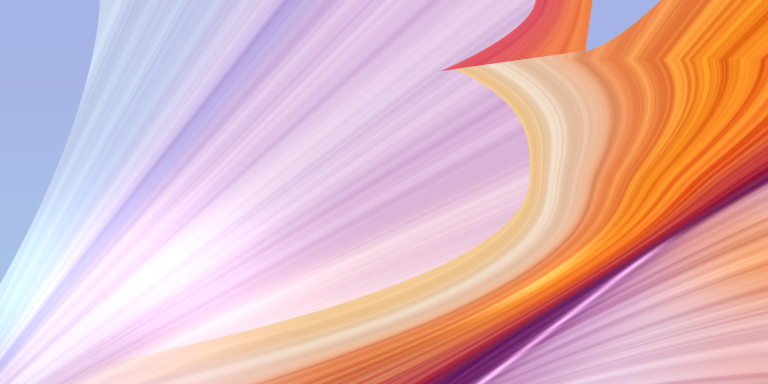
This background is drawn by a WebGL 2 fragment shader. Its source:

```glsl
#version 300 es
precision highp float;

uniform vec2 u_resolution;
out vec4 fragColor;

float hash(float n) {
    n = fract(n * 0.1031);
    n *= n + 33.33;
    return fract(n * (n + n));
}

float noise(float x) {
    float i = floor(x), f = fract(x);
    return mix(hash(i), hash(i + 1.0), f * f * (3.0 - 2.0 * f));
}

// Centred strand pattern; octaves too fine for the canvas fade out
float strands(float across, float along, float frequency) {
    float sum = 0.0, weight = 0.5;
    for (int i = 0; i < 4; i++) {
        float c = across * frequency + 0.35 * along + 71.0 * float(i + 1);
        float fade = 1.0 - smoothstep(0.4, 1.3, fwidth(c));
        sum += (noise(c) - 0.5) * weight * fade;
        frequency *= 2.1;
        weight *= 0.8;
    }
    return sum;
}

// Seven evenly spaced colour stops
vec3 ramp(vec3 stops[7], float t) {
    t = clamp(t, 0.0, 1.0) * 6.0;
    int i = min(int(t), 5);
    return mix(stops[i], stops[i + 1], smoothstep(0.0, 1.0, t - float(i)));
}

float cover(float d) {
    float w = max(fwidth(d), 1e-5);
    return smoothstep(-0.7 * w, 0.7 * w, d);
}

float glow(vec2 d, vec2 size) {
    d /= size;
    return exp(-dot(d, d));
}

// Outlines of the folded sheets
float veilEdge(float y) { return 0.26 - 0.26 * pow(max(1.0 - y, 0.0) / 0.74, 1.6); }

float foldEdge(float y) {
    float below = max(0.545 - y, 0.0), above = clamp(y - 0.545, 0.0, 0.3);
    return 1.38 - 5.07 * pow(below, 2.14) - 9.4 * above * above * above;
}

float creaseEdge(float y) { return 1.146 + 1.5 * y + 0.25 * y * y; }

float rimHeight(float x) {
    return 0.82 + 0.14 * (x - 1.185) + 1.25 * pow(max(x - 1.53, 0.0), 1.5);
}

vec3 skyColor(vec2 p) {
    return mix(vec3(0.66, 0.76, 0.91), vec3(0.65, 0.70, 0.90), smoothstep(0.2, 1.0, p.y));
}

// Pale veil fanning out from beyond the lower left corner
vec3 veilColor(vec2 p) {
    vec2 q = p + 0.2;
    float angle = atan(q.y, q.x), radius = length(q);
    vec3 stops[7] = vec3[7](
        vec3(0.95, 0.82, 0.87), vec3(0.85, 0.70, 0.85), vec3(0.92, 0.84, 0.93),
        vec3(0.86, 0.74, 0.89), vec3(0.86, 0.79, 0.93), vec3(0.77, 0.82, 0.94),
        vec3(0.80, 0.87, 0.96));
    vec3 color = ramp(stops, (angle - 0.41) / 0.74);
    color = mix(color, vec3(0.83, 0.67, 0.84), 0.35 * smoothstep(1.0, 1.9, radius));
    color -= vec3(0.13, 0.11, 0.03) * exp(-pow((angle - 0.89) / 0.025, 2.0));
    color += 0.17 * glow(p - vec2(0.44, 0.27), vec2(0.32, 0.22));
    color += vec3(0.08, 0.13, 0.10) * glow(p - vec2(0.06, 0.2), vec2(0.17, 0.26));
    float fibre = strands(angle, radius, 24.0);
    return color + fibre * vec3(0.15, 0.19, 0.11);
}

// Cream to orange sheet turning through the fold
vec3 flameColor(vec2 p, float v) {
    vec3 stops[7] = vec3[7](
        vec3(0.95, 0.79, 0.58), vec3(0.92, 0.77, 0.66), vec3(0.91, 0.50, 0.28),
        vec3(0.96, 0.53, 0.13), vec3(0.94, 0.42, 0.13), vec3(0.78, 0.27, 0.25),
        vec3(0.43, 0.13, 0.34));
    vec3 color = ramp(stops, v);
    color += vec3(0.02, 0.09, 0.16) * exp(-pow((v - 0.09) / 0.04, 2.0));
    float low = 1.0 - smoothstep(0.02, 0.3, p.y);
    color = mix(color, vec3(0.73, 0.38, 0.42), 0.65 * low * smoothstep(0.2, 0.6, v) * (1.0 - smoothstep(0.7, 1.0, v)));
    color += vec3(0.25, 0.32, 0.25) * glow(vec2(v - 0.46, p.y - 0.27), vec2(0.06, 0.1));
    float fibre = strands(v, p.y, 30.0);
    return color + fibre * mix(vec3(0.14, 0.18, 0.2), vec3(0.25, 0.5, 0.2), smoothstep(0.2, 0.45, v));
}

// Lower right sheet below the dark crease
vec3 blushColor(vec2 p) {
    float bow = p.x - 1.3;
    float slope = (p.y + 0.15 + 0.1 * bow * bow) / max(p.x - 0.95, 0.05);
    float ridge = (p.x - 1.25 - 1.3 * p.y) * 0.6;
    vec3 color = mix(vec3(0.78, 0.55, 0.75), vec3(0.89, 0.76, 0.86), smoothstep(0.0, 0.17, ridge));
    color = mix(color, vec3(0.95, 0.60, 0.38), 0.9 * glow(p - vec2(2.04, 0.33), vec2(0.30, 0.17)));
    color = mix(color, vec3(0.92, 0.64, 0.58), 0.6 * glow(p - vec2(2.0, 0.02), vec2(0.25, 0.12)));
    color = mix(color, vec3(0.45, 0.16, 0.43), 1.0 - smoothstep(-0.03, 0.04, ridge));
    color += 0.4 * exp(-pow(ridge / 0.007, 2.0)) * smoothstep(0.45, 0.2, abs(p.y - 0.2));
    return color + strands(slope, p.x, 36.0) * vec3(0.2, 0.3, 0.24);
}

void main() {
    vec2 p = gl_FragCoord.xy / u_resolution.y;
    float rim = rimHeight(p.x), fold = foldEdge(p.y), crease = creaseEdge(p.y);
    vec3 color = skyColor(p);
    color = mix(color, veilColor(p), cover(p.x - veilEdge(p.y)) * cover(1.5 - p.x));

    // Coral flap behind the rim
    float flapLeft = 1.395 - 0.225 * pow(max(1.0 - p.y, 0.0) / 0.175, 1.7);
    float flapRight = 1.525 + 0.14 * (p.y - 0.87);
    float across = (p.x - flapLeft) / max(flapRight - flapLeft, 0.02);
    vec3 flap = mix(vec3(0.89, 0.37, 0.41), vec3(0.94, 0.50, 0.28), smoothstep(0.1, 0.9, across));
    flap += strands(across, p.y, 10.0) * vec3(0.1, 0.2, 0.12);
    color = mix(color, flap, cover(p.x - flapLeft) * cover(flapRight - p.x) * cover(p.y - rim));

    // Folded sheet, then the sheet under its crease
    float u = clamp((p.x - fold) / (crease - fold), 0.0, 1.0);
    float v = pow(u, mix(2.5, 1.0, smoothstep(0.15, 0.55, p.y)));
    float sheet = cover(p.x - fold) * cover(rim - p.y) * smoothstep(0.1, 0.95, p.x);
    color = mix(color, flameColor(p, v), sheet);
    color = mix(color, blushColor(p), smoothstep(-0.015, 0.015, p.x - crease) * cover(rim - p.y));
    fragColor = vec4(clamp(color, 0.0, 1.0), 1.0);
}
```
